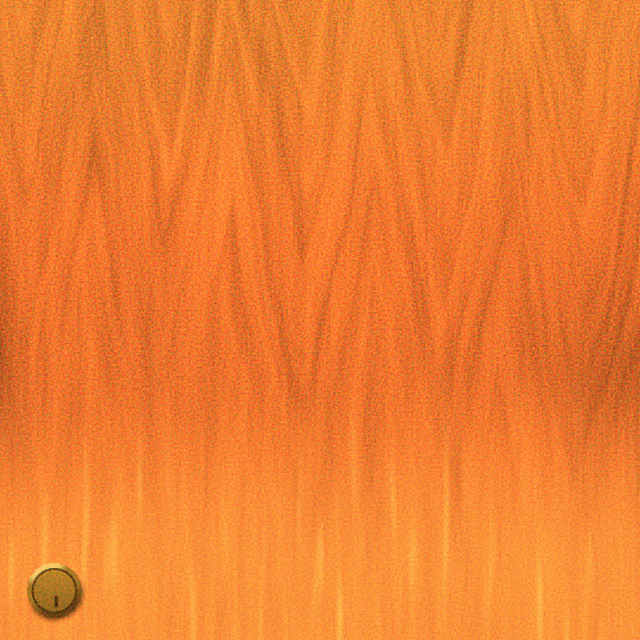
Write a Shadertoy shader that draws this texture.

```glsl
// Orange wood veneer with steep V-shaped cathedral figure, fine vertical
// fibres, coloured speckle and a small round brass lock near a corner.
// Gradient noise is sampled along zigzag growth lines, then tinted by height.

const vec3 TOP_TONE    = vec3(0.93, 0.51, 0.19);
const vec3 MIDDLE_TONE = vec3(0.97, 0.46, 0.18);
const vec3 BOTTOM_TONE = vec3(1.05, 0.58, 0.23);
const vec3 VEIN_GLOW   = vec3(0.06, 0.10, 0.05);
const vec3 CEILING     = vec3(0.985, 0.78, 0.40);  // brightest wood tone

const float FIGURE_PERIOD = 0.215;  // width of one V
const float FIGURE_HEIGHT = 0.62;   // rise of one V
const float FIGURE_DEPTH  = 0.11;
const float FIBRE_DEPTH   = 0.075;
const float SPECKLE_SCALE = 270.0;
const vec3  SPECKLE_DEPTH = vec3(0.21, 0.125, 0.09);

const vec2  LOCK_CENTER = vec2(0.085, 0.077);
const float LOCK_RADIUS = 0.043;
const float FACE_RADIUS = 0.034;
const vec3  BRASS_DARK  = vec3(0.42, 0.26, 0.08);
const vec3  BRASS_FACE  = vec3(0.66, 0.46, 0.14);
const vec3  BRASS_SHINE = vec3(1.00, 0.86, 0.46);

vec2 gradientAt(vec2 cell) {
    uvec2 q = uvec2(ivec2(cell)) * uvec2(1597334673u, 3812015801u);
    uint h = q.x ^ q.y;
    h = (h ^ (h >> 15u)) * 2246822519u;
    h = (h ^ (h >> 13u)) * 3266489917u;
    h ^= h >> 16u;
    float angle = float(h & 65535u) * 6.2831853 / 65536.0;
    return vec2(cos(angle), sin(angle));
}

// Gradient noise, roughly -1 to 1
float gradientNoise(vec2 p) {
    vec2 i = floor(p), f = p - i;
    vec2 w = f * f * f * (f * (f * 6.0 - 15.0) + 10.0);
    vec2 e = vec2(1.0, 0.0);
    float a = dot(gradientAt(i), f);
    float b = dot(gradientAt(i + e.xy), f - e.xy);
    float c = dot(gradientAt(i + e.yx), f - e.yx);
    float d = dot(gradientAt(i + e.xx), f - e.xx);
    return 1.4 * mix(mix(a, b, w.x), mix(c, d, w.x), w.y);
}

// Bands that follow the zigzag growth lines
float cathedralFigure(vec2 p) {
    float column = (p.x - 0.045) / FIGURE_PERIOD + 0.5;
    column += 0.16 * gradientNoise(p * vec2(4.0, 2.0) + 7.3);
    column += 0.03 * gradientNoise(p * vec2(30.0, 5.0));
    float side = 2.0 * (fract(column) - 0.5);
    float zigzag = sqrt(side * side + 0.006);
    float level = p.y - FIGURE_HEIGHT * zigzag;
    float broad = gradientNoise(vec2(level * 8.0, p.x * 5.0 + 3.7));
    float fine = gradientNoise(vec2(level * 21.0, p.x * 9.0 + 41.2));
    return broad + 0.7 * fine;
}

// Fine, nearly vertical streaks
float fibres(vec2 p) {
    float x = p.x + 0.006 * gradientNoise(p * vec2(7.0, 3.0) + 19.0);
    float sum = 0.0, scale = 32.0, weight = 0.7;
    for (int i = 0; i < 3; i++) {
        sum += weight * gradientNoise(vec2(x * scale, p.y * scale * 0.07 + scale));
        scale *= 2.1;
        weight *= 0.85;
    }
    return sum;
}

vec3 woodColor(vec2 p) {
    vec3 tone = mix(BOTTOM_TONE, MIDDLE_TONE, smoothstep(0.08, 0.43, p.y));
    tone = mix(tone, TOP_TONE, smoothstep(0.58, 1.0, p.y));

    // Soft shade across the middle and at both edges
    float shade = 0.05 * exp(-pow((p.y - 0.43) / 0.12, 2.0));
    shade += 0.20 * exp(-dot(p - vec2(-0.02, 0.50), (p - vec2(-0.02, 0.50)) * vec2(300.0, 28.0)));
    shade += 0.13 * exp(-dot(p - vec2(1.02, 0.42), (p - vec2(1.02, 0.42)) * vec2(35.0, 45.0)));
    shade += 0.035 * gradientNoise(p * vec2(5.0, 4.0) + 11.0);

    float figure = cathedralFigure(p) * mix(0.2, 1.0, smoothstep(0.18, 0.60, p.y));
    float grain = FIGURE_DEPTH * figure + FIBRE_DEPTH * fibres(p);
    tone *= 1.0 + grain - shade;

    float vein = smoothstep(0.25, 0.8, gradientNoise(p * vec2(48.0, 4.0) + 63.0));
    return tone + VEIN_GLOW * vein * (1.0 - smoothstep(0.15, 0.5, p.y));
}

vec3 addLock(vec3 wood, vec2 p, float blur) {
    vec2 q = p - LOCK_CENTER;
    float r = length(q);
    float wobble = 0.0012 * gradientNoise(p * 160.0);
    float light = dot(q / max(r, 0.001), vec2(-0.4, 0.92));
    vec3 rim = mix(BRASS_DARK, BRASS_FACE, smoothstep(-0.9, 0.1, light));
    rim = mix(rim, BRASS_SHINE, smoothstep(0.55, 0.95, light));
    vec3 face = BRASS_FACE * (1.0 + 4.0 * q.y);
    vec3 metal = mix(face, rim, smoothstep(-blur, blur, r - FACE_RADIUS));
    float groove = 1.0 - smoothstep(0.001, 0.001 + blur, abs(r - FACE_RADIUS));
    vec2 slot = abs(q - vec2(0.003, -0.017)) - vec2(0.001, 0.007);
    float keyhole = 1.0 - smoothstep(0.0, 2.0 * blur, max(slot.x, slot.y));
    metal = mix(metal, BRASS_DARK * 0.7, max(0.75 * groove, keyhole));
    float shadow = smoothstep(0.010, 0.0, r - LOCK_RADIUS) * smoothstep(0.3, -0.8, light);
    float inside = 1.0 - smoothstep(-blur, blur, r - LOCK_RADIUS + wobble);
    return mix(wood * (1.0 - 0.35 * shadow), metal, inside);
}

void mainImage(out vec4 fragColor, in vec2 fragCoord) {
    float size = min(iResolution.x, iResolution.y);
    vec2 p = fragCoord / size;
    vec3 color = addLock(woodColor(p), p, max(1.0 / size, 0.0012));

    // Independent speckle per channel, calmer toward the bright bottom
    vec2 s = p * SPECKLE_SCALE;
    vec3 speckle = vec3(gradientNoise(s + 0.37), gradientNoise(s + 311.6), gradientNoise(s + 677.2));
    color += SPECKLE_DEPTH * speckle * mix(0.75, 1.1, smoothstep(0.1, 0.5, p.y));
    fragColor = vec4(clamp(color, vec3(0.0), CEILING), 1.0);
}
```
